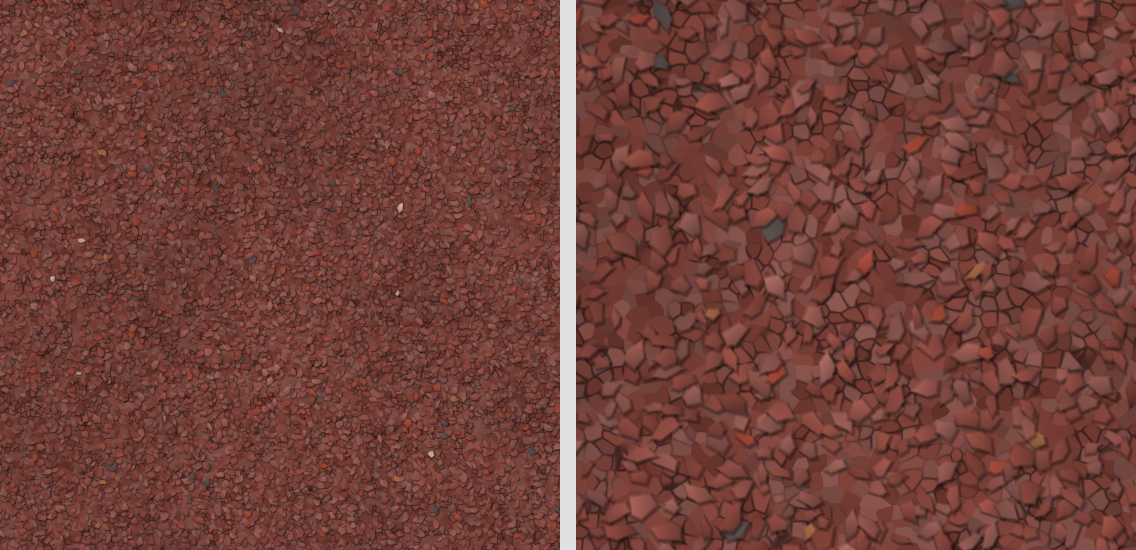
Left: the whole. Right: its middle third, enlarged.
Reproduce this texture procedurally as a Shadertoy shader.

```glsl
// Rough surface of pressed red stone chips with dark gaps and a few odd grains.

const float CHIP_FREQ = 72.0;      // chip cells per canvas height
const float GRIT_FREQ = 108.0;     // fine grit cells per canvas height
const float CHIP_SHARE = 0.78;     // part of the cells that hold a chip
const float CHIP_RADIUS = 0.36;    // mean chip radius, in cells
const float EDGE_SOFTNESS = 0.10;  // in cells
const float SHADOW_DEPTH = 0.36;
const float CRACK_DEPTH = 0.48;
const float TILT_SHADE = 0.30;     // brightness slope over one chip
const float PATCH_CONTRAST = 0.20;
const float EXPOSURE = 1.04;
const int SAMPLES = 2;             // per axis
const int SIDES = 5;
const float TAU = 6.2831853;
const vec2 LIGHT_DIR = vec2(-0.6, 0.8);

const vec3 DEEP_RED = vec3(0.340, 0.170, 0.143);
const vec3 BRIGHT_RED = vec3(0.540, 0.285, 0.250);
const vec3 DUSTY_PINK = vec3(0.500, 0.312, 0.287);
const vec3 BRICK_ORANGE = vec3(0.580, 0.240, 0.170);
const vec3 TAN = vec3(0.570, 0.390, 0.260);
const vec3 SLATE = vec3(0.310, 0.275, 0.270);
const vec3 PALE = vec3(0.700, 0.590, 0.510);

vec4 hash4(vec2 p) {
    vec4 q = fract(p.xyxy * vec4(0.1031, 0.1030, 0.0973, 0.1099));
    q += dot(q, q.wzxy + 33.33);
    return fract((q.xxyz + q.yzzw) * q.zywx);
}

float valueNoise(vec2 p) {
    vec2 i = floor(p), f = fract(p);
    f = f * f * (3.0 - 2.0 * f);
    float low = mix(hash4(i).x, hash4(i + vec2(1, 0)).x, f.x);
    float high = mix(hash4(i + vec2(0, 1)).x, hash4(i + vec2(1, 1)).x, f.x);
    return mix(low, high, f.y);
}

mat2 rotation(float a) {
    float c = cos(a), s = sin(a);
    return mat2(c, s, -s, c);
}

// Common red stone from dark to bright, some of it dusty.
vec3 stoneColour(float tone, float dust) {
    vec3 red = mix(DEEP_RED, BRIGHT_RED, tone);
    return mix(red, DUSTY_PINK * (0.78 + 0.32 * tone), smoothstep(0.35, 0.9, dust));
}

// Rare stones replace the common red one.
vec3 chipColour(vec4 h) {
    vec3 colour = stoneColour(mix(0.30, 1.10, 0.5 * (h.x + h.y)), h.z);
    colour = mix(colour, BRICK_ORANGE, 0.75 * step(0.935, h.w));
    colour = mix(colour, TAN, 0.8 * step(0.980, h.w));
    colour = mix(colour, SLATE, step(0.988, h.w));
    return mix(colour, PALE, step(0.9975, h.w));
}

// Fine grit: stretched Voronoi cells, dark along some borders.
vec3 gritLayer(vec2 p) {
    vec2 cell = floor(p), nearest = cell;
    float first = 9.0, second = 9.0;
    for (int y = -1; y <= 1; y++)
    for (int x = -1; x <= 1; x++) {
        vec2 id = cell + vec2(x, y);
        vec4 h = hash4(id + 17.0);
        vec2 q = rotation(h.z * TAU) * (p - id - h.xy);
        float d = length(q * vec2(0.85, 1.0 + 0.5 * h.w));
        if (d < first) { second = first; first = d; nearest = id; }
        else second = min(second, d);
    }
    vec4 h = hash4(nearest + 211.0);
    vec3 colour = stoneColour(mix(0.02, 0.85, 0.5 * (h.x + h.y)), h.z);
    float crack = 1.0 - smoothstep(0.0, 0.26, second - first);
    crack *= smoothstep(0.35, 0.75, valueNoise(p * 0.6));
    return colour * (1.0 - CRACK_DEPTH * crack);
}

// Signed distance to an irregular convex polygon.
float chipDistance(vec2 q, float radius, float seed) {
    float d = -1.0;
    for (int k = 0; k < SIDES; k++) {
        float r = fract(seed * 7.31 + float(k) * 0.618);
        float a = TAU * (float(k) + 0.6 * r) / float(SIDES);
        d = max(d, dot(q, vec2(cos(a), sin(a))) - radius * (0.75 + 0.5 * r));
    }
    return d;
}

// Larger chips lie over the grit, each with a shadow and a tilted face.
vec3 addChips(vec3 ground, vec2 p, float soft) {
    vec2 cell = floor(p);
    for (int y = -1; y <= 1; y++)
    for (int x = -1; x <= 1; x++) {
        vec2 id = cell + vec2(x, y);
        vec4 place = hash4(id + 53.0), form = hash4(id + 307.0);
        if (place.z > CHIP_SHARE) continue;
        vec2 offset = p - id - place.xy;
        mat2 turn = rotation(form.x * TAU);
        vec2 stretch = vec2(0.85, 1.0 + 0.6 * form.y);
        float radius = CHIP_RADIUS * mix(0.65, 1.3, form.z);
        float d = chipDistance(turn * offset * stretch, radius, form.w);
        vec2 shadowOffset = offset + 0.10 * LIGHT_DIR;
        float shadowDist = chipDistance(turn * shadowOffset * stretch, radius, form.w);
        ground *= 1.0 - SHADOW_DEPTH * (1.0 - smoothstep(-0.02, 0.16, shadowDist));

        vec2 tilt = rotation(place.w * TAU) * vec2(0.7, 0.0) + 0.5 * LIGHT_DIR;
        float shade = 1.0 + TILT_SHADE * dot(offset, tilt);
        vec3 face = chipColour(hash4(id + 601.0)) * shade;
        ground = mix(ground, face, 1.0 - smoothstep(-soft, soft, d));
    }
    return ground;
}

void mainImage(out vec4 fragColor, in vec2 fragCoord) {
    float pixel = 1.0 / iResolution.y;
    float soft = max(EDGE_SOFTNESS, 0.5 * pixel * CHIP_FREQ);
    vec3 sum = vec3(0.0);
    for (int j = 0; j < SAMPLES; j++)
    for (int i = 0; i < SAMPLES; i++) {
        vec2 p = (fragCoord + (vec2(i, j) + 0.5) / float(SAMPLES) - 0.5) * pixel;
        sum += addChips(gritLayer(p * GRIT_FREQ), p * CHIP_FREQ, soft);
    }
    vec3 colour = sum / float(SAMPLES * SAMPLES);

    // Broad worn patches and a finer mottle
    vec2 uv = fragCoord * pixel;
    float patches = 0.45 * valueNoise(uv * 4.0 + 3.0) + 0.35 * valueNoise(uv * 13.0);
    patches += 0.2 * valueNoise(uv * 33.0);
    colour *= EXPOSURE * (1.0 + PATCH_CONTRAST * (patches - 0.5));
    fragColor = vec4(colour, 1.0);
}
```
